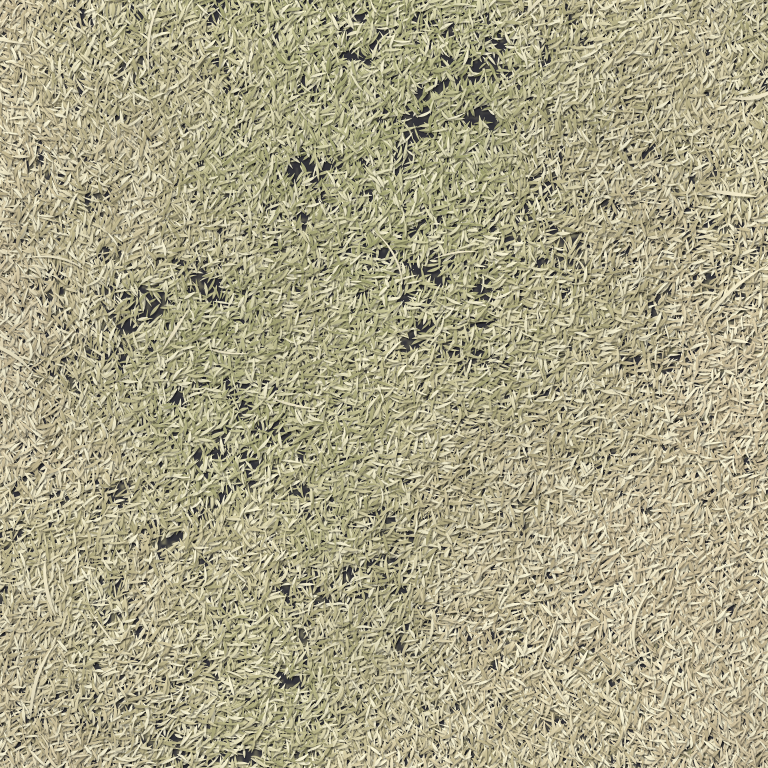
A WebGL 2 fragment shader for this texture:

```glsl
#version 300 es
precision highp float;
// Sun-bleached lawn: layered fine blades over dark soil, with green and dry patches.

uniform vec2 u_resolution;
out vec4 fragColor;

const int   LAYERS = 12;             // passes of short blades
const float BLADE_CELLS = 74.0;      // blade grid cells across the canvas
const float BLADE_HALF_WIDTH = 0.00145;
const float STRAW_CELLS = 17.0;      // grid for the long dry stalks
const float STRAW_HALF_WIDTH = 0.0017;
const float STRAW_KEEP = 0.07;
const float ANGLE_SPREAD = 2.5;      // scatter of blade directions, radians
const float SHADOW_STRENGTH = 0.24;
const vec2  SHADOW_OFFSET = vec2(0.0012, -0.0019);

const vec3 SOIL       = vec3(0.20, 0.20, 0.22);
const vec3 THATCH     = vec3(0.60, 0.58, 0.44);
const vec3 GREEN_DEEP = vec3(0.61, 0.62, 0.42);
const vec3 GREEN_SOFT = vec3(0.80, 0.79, 0.61);
const vec3 DRY_DEEP   = vec3(0.70, 0.65, 0.51);
const vec3 DRY_SOFT   = vec3(0.87, 0.81, 0.67);
const vec3 PALE       = vec3(0.98, 0.96, 0.84);

vec4 hash4(vec2 p) {
    vec4 q = fract(p.xyxy * vec4(0.1031, 0.1030, 0.0973, 0.1099));
    q += dot(q, q.wzxy + 33.33);
    return fract((q.xxyz + q.yzzw) * q.zywx);
}

float noise(vec2 p) {
    vec2 i = floor(p), f = fract(p);
    f = f * f * (3.0 - 2.0 * f);
    float low  = mix(hash4(i).x, hash4(i + vec2(1, 0)).x, f.x);
    float high = mix(hash4(i + vec2(0, 1)).x, hash4(i + vec2(1, 1)).x, f.x);
    return mix(low, high, f.y);
}

// 0 in lush ground, 1 in parched ground
float dryness(vec2 p) {
    float wobble = 0.45 * noise(p * 4.0 + 3.0) + 0.35 * noise(p * 10.0 + 8.0)
                 + 0.2 * noise(p * 27.0 + 1.0) - 0.5;
    float side = abs(p.x - 0.45 - 0.2 * (p.y - 0.5));
    return smoothstep(0.0, 0.75, side + 0.6 * wobble + 0.22 * (1.0 - p.y));
}

// Chance that a blade is missing, leaving a small dark gap
float thinning(vec2 p, float dry) {
    float clump = 0.3 * noise(p * 13.0 + 21.0) + 0.4 * noise(p * vec2(38.0, 52.0) + 5.0)
                + 0.3 * noise(p * 95.0 + 60.0);
    return smoothstep(0.48, 0.76, clump) * mix(0.95, 0.5, dry);
}

vec3 bladeColor(float tone, float dry) {
    vec3 deep = mix(GREEN_DEEP, DRY_DEEP, dry);
    vec3 soft = mix(GREEN_SOFT, DRY_SOFT, dry);
    vec3 color = mix(deep, soft, clamp(tone * 2.0, 0.0, 1.0));
    return mix(color, PALE, clamp(tone * 2.0 - 1.0, 0.0, 1.0));
}

// Coverage of a bent blade, pointed at both ends; q is in the blade's own frame
float bladeMask(vec2 q, float halfLength, float halfWidth, float bend, float pixel) {
    float along = clamp(q.x / halfLength, -1.0, 1.0);
    float arch = 1.0 - along * along;
    float side = abs(q.y - bend * arch);
    float width = halfWidth * (0.15 + arch * (1.0 - 0.3 * along));
    float ends = clamp((halfLength - abs(q.x)) / pixel + 0.5, 0.0, 1.0);
    return ends * clamp((width - side) / pixel + 0.5, 0.0, 1.0);
}

// Paints one scattered layer; straw is 1 for long stalks and 0 for blades
void paintLayer(inout vec3 color, vec2 p, float cells, float halfWidth,
                float seed, float flow, float dry, float straw, float pixel) {
    vec2 shift = seed * vec2(7.31, 3.77);
    vec2 home = floor(p * cells + shift);
    for (int y = -1; y <= 1; y++)
    for (int x = -1; x <= 1; x++) {
        vec2 cell = home + vec2(x, y);
        vec4 place = hash4(cell + seed * 37.0);
        vec4 look = hash4(cell + seed * 53.0 + 211.0);
        if (straw > 0.5 && look.x > STRAW_KEEP) continue;

        vec2 center = (cell + place.xy - shift) / cells;
        float angle = flow + (place.z - 0.5) * ANGLE_SPREAD;
        float c = cos(angle), s = sin(angle);
        mat2 toBlade = mat2(c, -s, s, c);
        float halfLength = mix(0.4, 0.98, place.w) / cells;
        float bend = (look.z - 0.5) * 0.35 * halfLength;
        float width = halfWidth * mix(0.6, 1.3, look.y);

        vec2 q = toBlade * (p - center);
        vec2 qShadow = toBlade * (p - center - SHADOW_OFFSET);
        float mask = bladeMask(q, halfLength, width, bend, pixel);
        float shadow = bladeMask(qShadow, halfLength, width * 1.3, bend, pixel * 1.5);
        if (mask + shadow <= 0.0) continue;
        if (straw < 0.5 && look.w < thinning(center, dry)) continue;

        float tone = mix(0.05 + 0.92 * look.x + 0.1 * dry, 0.85, straw);
        float rootToTip = 0.98 + 0.06 * q.x / halfLength;
        vec3 blade = bladeColor(tone, max(dry, straw)) * rootToTip;
        color *= 1.0 - SHADOW_STRENGTH * shadow;
        color = mix(color, blade, mask);
    }
}

void main() {
    vec2 p = gl_FragCoord.xy / u_resolution.y;
    float pixel = 1.0 / u_resolution.y;
    float dry = dryness(p);
    float flow = 0.1 + 2.2 * noise(p * 3.5 + 12.0);

    // Mottled soil, then blades from the bottom up, then a few stalks
    float litter = noise(p * 150.0) * mix(0.5, 1.0, dry);
    vec3 color = mix(SOIL, THATCH, smoothstep(0.25, 0.9, litter));
    for (int i = 0; i < LAYERS; i++)
        paintLayer(color, p, BLADE_CELLS, BLADE_HALF_WIDTH, float(i) + 1.0, flow, dry, 0.0, pixel);
    paintLayer(color, p, STRAW_CELLS, STRAW_HALF_WIDTH, 29.0, flow, dry, 1.0, pixel);

    // Broad variation of the light
    color *= 0.97 + 0.06 * noise(p * 6.0 + 40.0);
    fragColor = vec4(clamp(color, 0.0, 1.0), 1.0);
}
```
